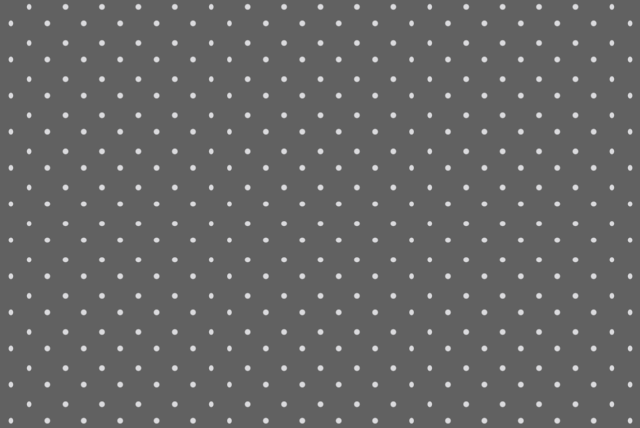
Write a Shadertoy shader that draws this pattern.

```glsl
// Staggered rows of small pale dots on a flat grey ground.
// Two rectangular dot lattices are interleaved; a slow beat across the canvas
// narrows some columns, and one horizontal band slightly flattens its dots.

// Lengths are fractions of the canvas height.
const vec3 GROUND = vec3(0.38);
const vec3 DOT_COLOUR = vec3(0.86, 0.86, 0.87);
const vec2 PITCH = vec2(0.0851, 0.0844);
const vec2 LOWER_ANCHOR = vec2(0.0255, 0.0170);
const vec2 UPPER_ANCHOR = vec2(0.06805, 0.0555);
const float DOT_RADIUS = 0.0066;
const float DOT_SOFTNESS = 0.0023;
const float BEAT_PERIOD = 0.4678;
const float BEAT_START = 0.0468;
const float BAND_CENTRE = 0.459;
const float BAND_HALF_WIDTH = 0.078;
const float NARROWING = 0.20;
const float FLATTENING = 0.15;
const float TAU = 6.28319;

// Width and height factors of the dot at a given centre
vec2 dotScale(vec2 centre) {
    float beat = cos(TAU * (centre.x - BEAT_START) / BEAT_PERIOD);
    float narrow = smoothstep(0.6, 0.95, beat);
    float bandDistance = abs(centre.y - BAND_CENTRE);
    float flatten = 1.0 - smoothstep(0.8, 1.15, bandDistance / BAND_HALF_WIDTH);
    return 1.0 - vec2(NARROWING * narrow, FLATTENING * flatten);
}

// Soft coverage of the nearest dot in one lattice
float dotLattice(vec2 p, vec2 anchor, float softness) {
    vec2 centre = anchor + PITCH * floor((p - anchor) / PITCH + 0.5);
    float d = length((p - centre) / dotScale(centre)) - DOT_RADIUS;
    return 1.0 - smoothstep(-softness, softness, d);
}

void mainImage(out vec4 fragColor, in vec2 fragCoord) {
    vec2 p = fragCoord / iResolution.y;
    float softness = max(DOT_SOFTNESS, 0.75 / iResolution.y);

    // Interleave the two lattices
    float coverage = max(dotLattice(p, LOWER_ANCHOR, softness),
                         dotLattice(p, UPPER_ANCHOR, softness));

    fragColor = vec4(mix(GROUND, DOT_COLOUR, coverage), 1.0);
}
```
